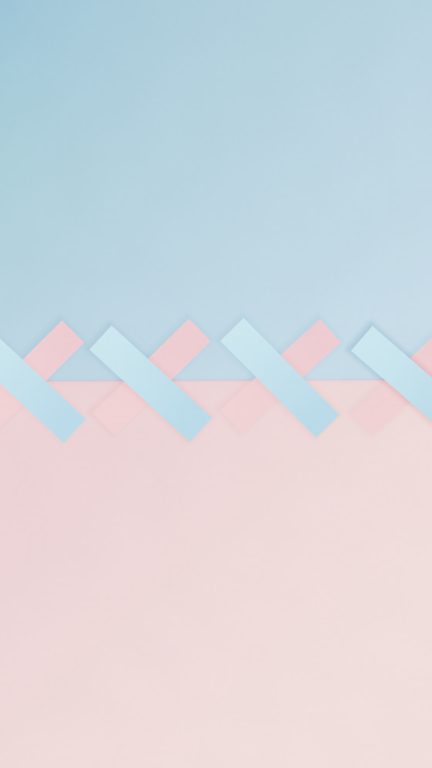
A Shadertoy shader for this background:

```glsl
// Crossed pastel paper strips along the seam between a blue sheet and a pink sheet.

const float SEAM_Y = 0.897;
const float PITCH = 0.2995;
const float FIRST_X = 0.058;

vec2 hashGradient(vec2 cell) {
    float a = 6.2832 * fract(sin(dot(cell, vec2(127.1, 311.7))) * 43758.5);
    return vec2(cos(a), sin(a));
}

float gradientNoise(vec2 p) {
    vec2 i = floor(p), f = fract(p);
    vec2 u = f * f * f * (f * (f * 6.0 - 15.0) + 10.0);
    vec2 e = vec2(0.0, 1.0);
    float low = mix(dot(hashGradient(i), f), dot(hashGradient(i + e.yx), f - e.yx), u.x);
    float high = mix(dot(hashGradient(i + e), f - e), dot(hashGradient(i + e.yy), f - e.yy), u.x);
    return mix(low, high, u.y);
}

vec2 rotate(vec2 p, float angle) {
    float c = cos(angle), s = sin(angle);
    return vec2(c * p.x + s * p.y, c * p.y - s * p.x);
}

float boxDistance(vec2 p, vec2 halfSize) {
    vec2 d = abs(p) - halfSize;
    return length(max(d, 0.0)) + min(max(d.x, d.y), 0.0);
}

// Coverage of a shape from its signed distance
float cover(float d, float px) {
    return smoothstep(0.75 * px, -0.75 * px, d);
}

vec3 blueSheet(vec2 p, float top) {
    float t = 0.5 * p.x + 0.62 * (top - p.y) / (top - SEAM_Y);
    vec3 col = mix(vec3(0.665, 0.795, 0.85), vec3(0.785, 0.866, 0.91), clamp(t, 0.0, 1.0));
    float corner = exp(-5.0 * length(p - vec2(0.0, top)));
    float leftEdge = exp(-4.0 * p.x) * smoothstep(1.0, 1.35, p.y);
    return col + corner * vec3(-0.035, -0.025, 0.01) + leftEdge * vec3(-0.015, 0.004, -0.012);
}

vec3 pinkSheet(vec2 p) {
    float t = 0.55 * p.x + 0.55 * (SEAM_Y - p.y) / SEAM_Y;
    return mix(vec3(0.925, 0.825, 0.837), vec3(0.94, 0.872, 0.863), smoothstep(0.0, 0.95, t));
}

// Lays one strip with a soft shadow falling to its upper left
vec3 layStrip(vec3 ground, vec2 p, float angle, vec2 halfSize, vec3 startCol, vec3 endCol,
              float shadow, float px) {
    vec2 q = rotate(p, angle);
    float d = boxDistance(q, halfSize);
    float soft = boxDistance(rotate(p + vec2(0.004, -0.003), angle), halfSize);
    vec3 col = mix(ground, ground * ground, shadow * smoothstep(0.018, -0.006, soft));
    float along = smoothstep(-halfSize.x, halfSize.x, q.x);
    return mix(col, mix(startCol, endCol, along), cover(d, px));
}

void mainImage(out vec4 fragColor, in vec2 fragCoord) {
    float px = 1.0 / iResolution.x;
    vec2 p = fragCoord * px;
    float top = iResolution.y * px;

    // Two sheets and the thin warm shade along their seam
    float seam = p.y - SEAM_Y - 0.004 * (p.x - 0.5);
    vec3 col = mix(blueSheet(p, top), pinkSheet(p), cover(seam, px));
    col -= vec3(0.01, 0.045, 0.035) * exp(-abs(seam) / 0.003);

    // Slight irregularities of the four hand-laid crosses
    vec4 pinkX = vec4(0.001, -0.006, -0.007, -0.005);
    vec4 pinkY = vec4(0.9005, 0.905, 0.907, 0.9005);
    vec4 pinkAngle = vec4(0.785, 0.775, 0.74, 0.76);
    vec4 blueX = vec4(0.0, -0.0085, -0.009, 0.0);
    vec4 blueY = vec4(0.888, 0.8895, 0.903, 0.891);
    vec4 blueAngle = vec4(-0.75, -0.743, -0.79, -0.715);
    vec4 blueShadow = vec4(0.1, 0.28, 0.22, 0.6);

    // Pink strips lie under the blue ones
    for (int i = 0; i < 4; i++) {
        vec2 base = vec2(FIRST_X + PITCH * float(i), 0.0);
        vec2 toPink = p - base - vec2(pinkX[i], pinkY[i]);
        vec2 toBlue = p - base - vec2(blueX[i], blueY[i]);
        col = layStrip(col, toPink, pinkAngle[i], vec2(0.156, 0.0365),
                       vec3(0.942, 0.825, 0.833), vec3(0.93, 0.803, 0.823), 0.2, px);
        col = layStrip(col, toBlue, blueAngle[i], vec2(0.158, 0.038),
                       vec3(0.80, 0.905, 0.935), vec3(0.735, 0.858, 0.915), blueShadow[i], px);
    }

    // Faint paper mottling
    col += 0.006 * gradientNoise(p * 9.0) + 0.004 * gradientNoise(p * 70.0);
    fragColor = vec4(col, 1.0);
}
```
